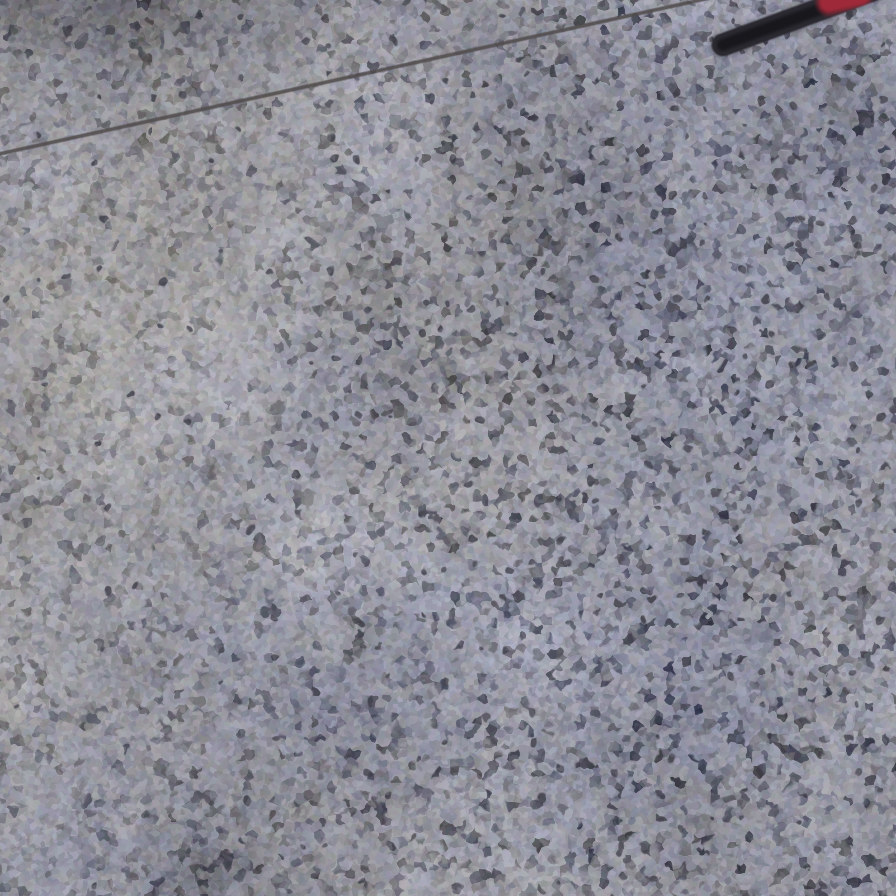
A three.js fragment shader for this texture:

```glsl
varying vec2 vUv;

vec3 hash3(vec2 p) {
  vec3 q = fract(p.xyx * vec3(0.1031, 0.1030, 0.0973));
  q += dot(q, q.yxz + 33.33);
  return fract((q.xxy + q.yzz) * q.zyx);
}

float noise(vec2 p) {
  vec2 i = floor(p), f = fract(p);
  f = f * f * (3.0 - 2.0 * f);
  return mix(mix(hash3(i).x, hash3(i + vec2(1.0, 0.0)).x, f.x),
             mix(hash3(i + vec2(0.0, 1.0)).x, hash3(i + 1.0).x, f.x), f.y);
}

float fbm(vec2 p) {
  float sum = 0.0, amp = 0.5;
  for (int i = 0; i < 4; i++) {
    sum += amp * (noise(p) - 0.5);
    p = p * 2.1 + 17.3;
    amp *= 0.55;
  }
  return sum;
}

// Soft-edged Voronoi chips, returning the random values of the chip
vec3 chips(vec2 p) {
  vec2 cell = floor(p);
  vec3 sum = vec3(0.0);
  float total = 0.0;
  for (int y = -1; y <= 1; y++) {
    for (int x = -1; x <= 1; x++) {
      vec2 id = cell + vec2(x, y);
      vec2 d = id + hash3(id + 71.0).xy - p;
      float weight = exp2(-26.0 * dot(d, d));
      sum += weight * hash3(id);
      total += weight;
    }
  }
  return sum / total;
}

// Scattered dark oval pebbles, one at most in each cell
float pebbles(vec2 p, float density) {
  vec2 id = floor(p);
  vec3 h = hash3(id + 211.0), k = hash3(id + 419.0);
  vec2 d = fract(p) - mix(vec2(0.22), vec2(0.78), h.xy);
  vec2 axis = normalize(k.xy - 0.5 + 0.001);
  d = vec2(dot(d, axis), dot(d, vec2(-axis.y, axis.x)) * 1.35);
  float radius = mix(0.09, 0.19, k.z);
  return step(h.z, density) * (1.0 - smoothstep(radius - 0.05, radius + 0.03, length(d)));
}

float glow(vec2 p, vec2 center, vec2 size) {
  vec2 d = (p - center) / size;
  return exp(-dot(d, d));
}

float segment(vec2 p, vec2 a, vec2 b) {
  vec2 d = b - a;
  return length(p - a - d * clamp(dot(p - a, d) / dot(d, d), 0.0, 1.0));
}

void main() {
  vec2 uv = vUv;
  vec2 wobble = vec2(noise(uv * 190.0), noise(uv * 190.0 + 53.0)) - 0.5;
  float rightSide = smoothstep(0.1, 0.75, uv.x);

  // Broad light and stains
  float sheen = glow(uv, vec2(0.17, 0.63), vec2(0.17, 0.24));
  float light = 0.565 + 0.065 * sheen + 0.17 * fbm(uv * 5.0 + 3.0);
  light += 0.06 * glow(uv, vec2(0.36, 0.4), vec2(0.08, 0.05));
  light += 0.03 * glow(uv, vec2(0.45, 0.84), vec2(0.2, 0.07));
  light -= 0.12 * glow(uv, vec2(0.12, 0.99), vec2(0.2, 0.06));
  light -= 0.09 * glow(uv, vec2(0.92, 0.88), vec2(0.18, 0.1));
  light -= 0.05 * glow(uv, vec2(0.66, 0.66), vec2(0.17, 0.15));
  light -= 0.05 * glow(uv, vec2(0.68, 0.14), vec2(0.13, 0.1));
  light -= 0.09 * glow(uv, vec2(0.23, 0.03), vec2(0.06, 0.04));

  // Stone chips in two sizes
  vec3 coarse = chips(uv * 112.0 + wobble * 0.6);
  vec3 fine = chips(uv * 185.0 + wobble * 0.5 + 31.0);
  float contrast = mix(0.23, 0.34, rightSide) - 0.05 * sheen;
  light += contrast * (0.17 - pow(coarse.x, 4.0));
  light += 0.10 * (fine.x - 0.5) + 0.05 * (noise(uv * 42.0) - 0.5);

  // Cool stone with warm and blue tints
  vec3 color = light + vec3(0.0, 0.001, 0.038);
  float warmth = 0.022 * sheen - 0.014 * rightSide + 0.05 * (coarse.y - 0.5) + 0.07 * fbm(uv * 4.0 + 40.0);
  color += warmth * vec3(0.45, 0.2, -0.8);
  color += 0.025 * (fine.z - 0.5) * vec3(1.0, -0.7, 0.6);

  float density = mix(0.1, 0.3, rightSide) + 0.3 * fbm(uv * 6.0 + 9.0);
  float pebble = pebbles(uv * 31.0 + wobble * 0.1, density);
  color = mix(color, vec3(0.23, 0.23, 0.27) + 0.12 * fine.y, 0.85 * pebble);

  // Thin slanted joint
  float joint = segment(uv, vec2(-0.02, 0.824), vec2(0.8, 1.004));
  color = mix(color, vec3(0.31, 0.29, 0.29), 0.85 * (1.0 - smoothstep(0.0008, 0.0033, joint)));

  // Dark rod with a red end, at the top edge
  float rod = segment(uv, vec2(0.807, 0.950), vec2(0.99, 1.017));
  color = mix(color, color * 0.75, 1.0 - smoothstep(0.008, 0.021, rod));
  vec3 rodColor = mix(vec3(0.09, 0.09, 0.11), vec3(0.17, 0.16, 0.19), smoothstep(0.003, 0.01, rod));
  float redEnd = 1.0 - smoothstep(0.007, 0.018, segment(uv, vec2(0.925, 0.997), vec2(0.96, 1.005)));
  rodColor = mix(rodColor, vec3(0.62, 0.16, 0.22), redEnd);
  color = mix(color, rodColor, 1.0 - smoothstep(0.011, 0.0145, rod));

  gl_FragColor = vec4(clamp(color, 0.0, 1.0), 1.0);
}
```
